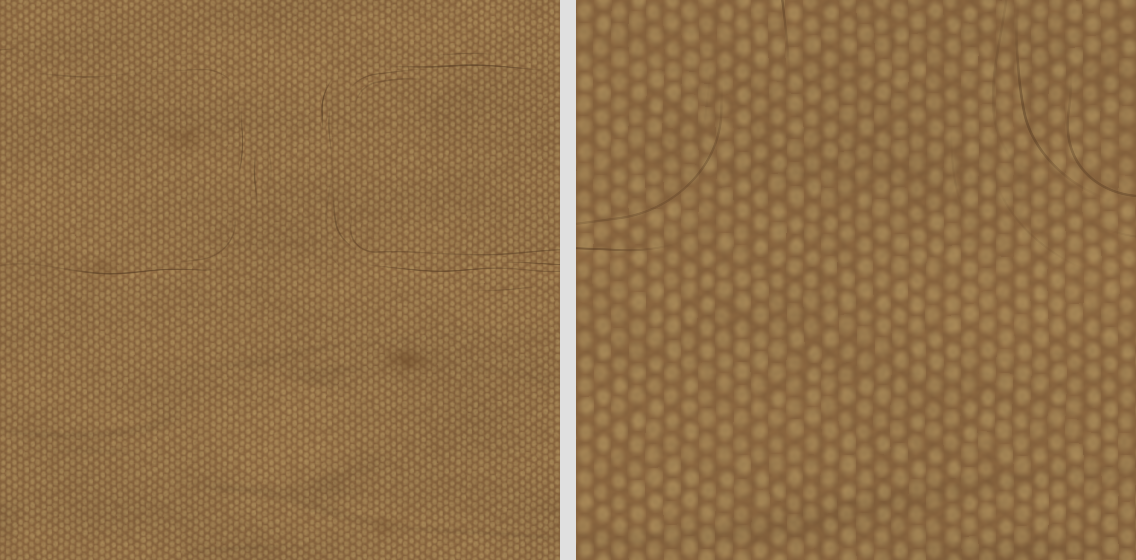
Left: the whole. Right: its middle third, enlarged.
Reproduce this texture procedurally as a Shadertoy shader.

```glsl
const vec2  WEAVE_COUNT   = vec2(96.0, 72.0);  // columns across, bumps down
const vec2  BUMP_RADIUS   = vec2(0.52, 0.47);  // in cells
const float BUMP_JITTER   = 0.18;
const float WEAVE_WARP    = 0.15;              // in cells
const vec3  GROOVE_COLOR  = vec3(0.530, 0.390, 0.241);
const vec3  THREAD_COLOR  = vec3(0.626, 0.503, 0.320);
const vec3  CREASE_COLOR  = vec3(0.300, 0.200, 0.110);
const vec3  STAIN_COLOR   = vec3(0.440, 0.300, 0.165);
const float TONE_AMOUNT   = 0.050;
const float GRAIN_AMOUNT  = 0.055;
const float STREAK_AMOUNT = 0.06;
const float CREASE_WIDTH  = 0.0004;            // half width
const float CREASE_GAP    = 0.017;
const int   RINGS_INSIDE  = 3;                 // crease rings inside the fold
const int   RINGS_OUTSIDE = 1;                 // crease rings outside the fold
const float FOLD_AXIS     = 0.516;             // mirror line between the two panels
const vec2  PANEL_CENTER  = vec2(0.557, 0.70); // x measured from the axis
const vec2  PANEL_HALF    = vec2(0.50, 0.20);
const float PANEL_CORNER  = 0.10;
const vec2  STAIN_SIZE    = vec2(0.030, 0.017);
// Stain centre and strength
const vec3  STAINS[4] = vec3[4](vec3(0.728, 0.355, 0.55), vec3(0.330, 0.755, 0.32),
                                vec3(0.180, 0.520, 0.28), vec3(0.690, 0.060, 0.22));

vec2 hash2(vec2 p) {
    vec3 q = fract(p.xyx * vec3(0.1031, 0.1030, 0.0973));
    q += dot(q, q.yzx + 33.33);
    return fract((q.xx + q.yz) * q.zy);
}

float cornerSlope(vec2 cell, vec2 offset) {
    float angle = 6.2832 * hash2(cell).x;
    return dot(vec2(cos(angle), sin(angle)), offset);
}

// Gradient noise, about -0.7 to 0.7
float noise(vec2 p) {
    vec2 i = floor(p), f = fract(p);
    vec2 u = f * f * f * (f * (f * 6.0 - 15.0) + 10.0);
    vec2 e = vec2(0.0, 1.0);
    return mix(mix(cornerSlope(i, f), cornerSlope(i + e.yx, f - e.yx), u.x),
               mix(cornerSlope(i + e.xy, f - e.xy), cornerSlope(i + e.yy, f - e.yy), u.x), u.y);
}

float fbm(vec2 p) {
    float sum = 0.0, gain = 1.0;
    for (int i = 0; i < 4; i++) {
        sum += gain * noise(p);
        p = p * 2.03 + 17.3;
        gain *= 0.5;
    }
    return sum;
}

float roundBox(vec2 p, vec2 halfSize, float radius) {
    vec2 q = abs(p) - halfSize + radius;
    return length(max(q, 0.0)) + min(max(q.x, q.y), 0.0) - radius;
}

// Staggered columns of soft oval bumps
float weave(vec2 p) {
    vec2 uv = p * WEAVE_COUNT;
    uv += WEAVE_WARP * vec2(noise(p * 23.0), noise(p * 23.0 + 51.0));
    uv.y += 0.5 * mod(floor(uv.x), 2.0);
    vec2 rnd = hash2(floor(uv) + 7.0) - 0.5;
    vec2 local = fract(uv) - 0.5 - BUMP_JITTER * rnd;
    float size = 1.0 + 0.18 * rnd.y;
    float bump = 1.0 - smoothstep(0.27, 1.2, length(local / (BUMP_RADIUS * size)));
    return bump * (1.0 + 0.3 * rnd.x);
}

// Broken fold lines around two panels: x is the dark line, y the pale ridge
vec2 creases(vec2 p, float pixel) {
    vec2 q = vec2(abs(p.x - FOLD_AXIS), p.y);
    float fold = roundBox(q - PANEL_CENTER, PANEL_HALF, PANEL_CORNER);
    vec2 result = vec2(0.0);
    for (int i = -RINGS_INSIDE; i <= RINGS_OUTSIDE; i++) {
        float ring = float(i);
        float d = fold - ring * CREASE_GAP + 0.026 * noise(p * vec2(5.0, 7.0) + ring * 9.7);
        float worn = smoothstep(0.05, 0.50, noise(p * vec2(5.0, 8.0) + ring * 31.7 + 4.0));
        float line = 1.0 - smoothstep(CREASE_WIDTH, CREASE_WIDTH + pixel, abs(d));
        float ridge = exp(-pow((d - 0.006) / 0.005, 2.0));
        result = max(result, worn * vec2(line, ridge) / (1.0 + 0.15 * abs(ring)));
    }
    return result * smoothstep(0.01, 0.05, q.x);
}

void mainImage(out vec4 fragColor, in vec2 fragCoord) {
    vec2 p = fragCoord / iResolution.xy;
    float pixel = 1.0 / min(iResolution.x, iResolution.y);

    // Cloth
    vec3 color = mix(GROOVE_COLOR, THREAD_COLOR, weave(p));

    // Uneven dye, long soft streaks and fibre grain
    float tone = TONE_AMOUNT * fbm(p * vec2(3.0, 7.0) + 3.0);
    float ridge = 1.0 - smoothstep(0.0, 0.09, abs(noise(p * vec2(1.6, 13.0) + 8.0)));
    float lower = 1.0 - smoothstep(0.28, 0.50, p.y);
    tone -= STREAK_AMOUNT * ridge * lower * smoothstep(-0.1, 0.3, noise(p * vec2(3.0, 9.0) + 40.0));
    tone += GRAIN_AMOUNT * noise(p * vec2(210.0, 260.0));
    color *= 1.0 + tone;

    // Stains
    for (int i = 0; i < STAINS.length(); i++) {
        vec2 d = (p - STAINS[i].xy) / STAIN_SIZE;
        d += 0.6 * vec2(noise(p * 40.0), noise(p * 40.0 + 19.0));
        color = mix(color, STAIN_COLOR, STAINS[i].z * exp(-dot(d, d)));
    }

    // Creases
    vec2 crease = creases(p, pixel);
    color *= 1.0 + 0.045 * crease.y;
    color = mix(color, CREASE_COLOR, 0.6 * crease.x);

    fragColor = vec4(color, 1.0);
}
```
